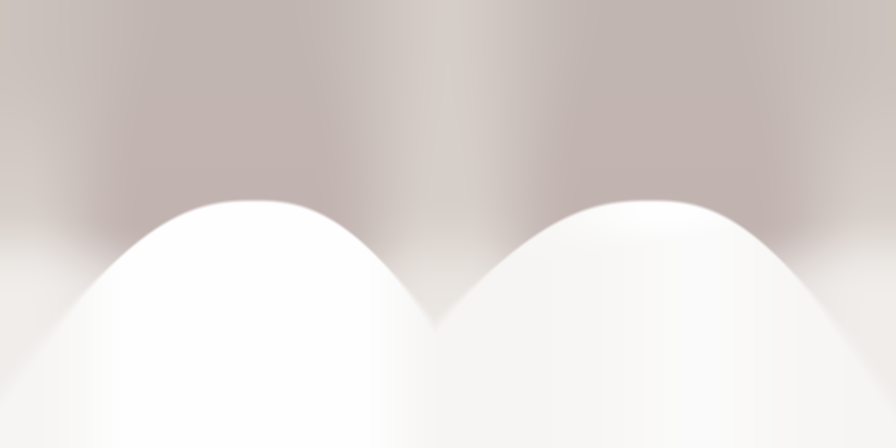
Reproduce this background procedurally as a Shadertoy shader.

```glsl
const vec3 TAUPE = vec3(0.755, 0.711, 0.693);
const vec3 ROSE  = vec3(0.758, 0.703, 0.692);
const vec3 MIST  = vec3(0.838, 0.807, 0.784);
const vec3 PALE  = vec3(0.920, 0.902, 0.886);
const vec3 CREAM = vec3(0.966, 0.962, 0.957);
const vec3 WHITE = vec3(0.998);

// Fall from the crown: flat near the top, almost straight on the flanks.
float crownDrop(float dx, float leftSlope, float rightSlope) {
    const float POWER = 2.5;
    const float RADIUS = 0.35;
    float reach = pow(pow(abs(dx), POWER) + pow(RADIUS, POWER), 1.0 / POWER);
    return (dx < 0.0 ? leftSlope : rightSlope) * (reach - RADIUS);
}

// Coverage of a dome whose edge grows softer down its flanks.
float domeMask(vec2 p, vec2 crown, vec2 slopes, float pixel) {
    float drop = crownDrop(p.x - crown.x, slopes.x, slopes.y);
    float softness = max(pixel, 0.006 + 0.045 * smoothstep(0.12, 0.45, drop));
    return smoothstep(-softness, softness, crown.y - drop - p.y);
}

// Soft bell of height one, centred on c.
float bell(float x, float c, float width) {
    float t = (x - c) / width;
    return exp(-t * t);
}

vec3 backdrop(vec2 p) {
    // Two dark columns, mirrored about the centre line and wider below.
    float fromColumn = abs(abs(p.x - 1.0) - 0.49);
    float low = smoothstep(1.0, 0.5, p.y);
    float open = smoothstep(mix(0.13, 0.20, low), mix(0.52, 0.46, low), fromColumn);
    float outer = smoothstep(0.5, 0.95, abs(p.x - 1.0));
    open *= 1.0 - 0.45 * outer * smoothstep(0.5, 0.9, p.y);

    vec3 shade = mix(TAUPE, ROSE, low);
    vec3 light = mix(MIST, PALE, smoothstep(0.58, 0.28, p.y));
    vec3 colour = mix(shade, light, open);

    // Pale glow that rises around the flanks, higher at the outer sides.
    float glowTop = 0.48 + 0.05 * outer;
    float glow = smoothstep(glowTop, 0.34, p.y) * mix(0.55, 0.9, outer);
    return mix(colour, mix(PALE, CREAM, 0.5 * outer), glow);
}

vec3 leftDome(vec2 p) {
    float body = smoothstep(0.08, 0.32, p.x) * smoothstep(1.0, 0.78, p.x);
    return mix(CREAM, WHITE, body);
}

vec3 rightDome(vec2 p) {
    float crownLight = smoothstep(0.40, 0.53, p.y) * bell(p.x, 1.49, 0.22);
    float ridge = 0.55 * bell(p.x, 1.56, 0.18);
    return mix(CREAM, WHITE, max(crownLight, ridge));
}

void mainImage(out vec4 fragColor, in vec2 fragCoord) {
    vec2 p = fragCoord / iResolution.xy * vec2(2.0, 1.0);
    float pixel = 1.0 / iResolution.y;

    float leftMask = domeMask(p, vec2(0.568, 0.552), vec2(1.56, 1.89), pixel);
    float rightMask = domeMask(p, vec2(1.453, 0.552), vec2(1.34, 1.77), pixel);

    // The domes blend softly where they meet.
    float side = smoothstep(0.93, 1.02, p.x);
    vec3 domes = mix(leftDome(p), rightDome(p), side);
    vec3 colour = mix(backdrop(p), domes, max(leftMask, rightMask));

    fragColor = vec4(colour, 1.0);
}
```
